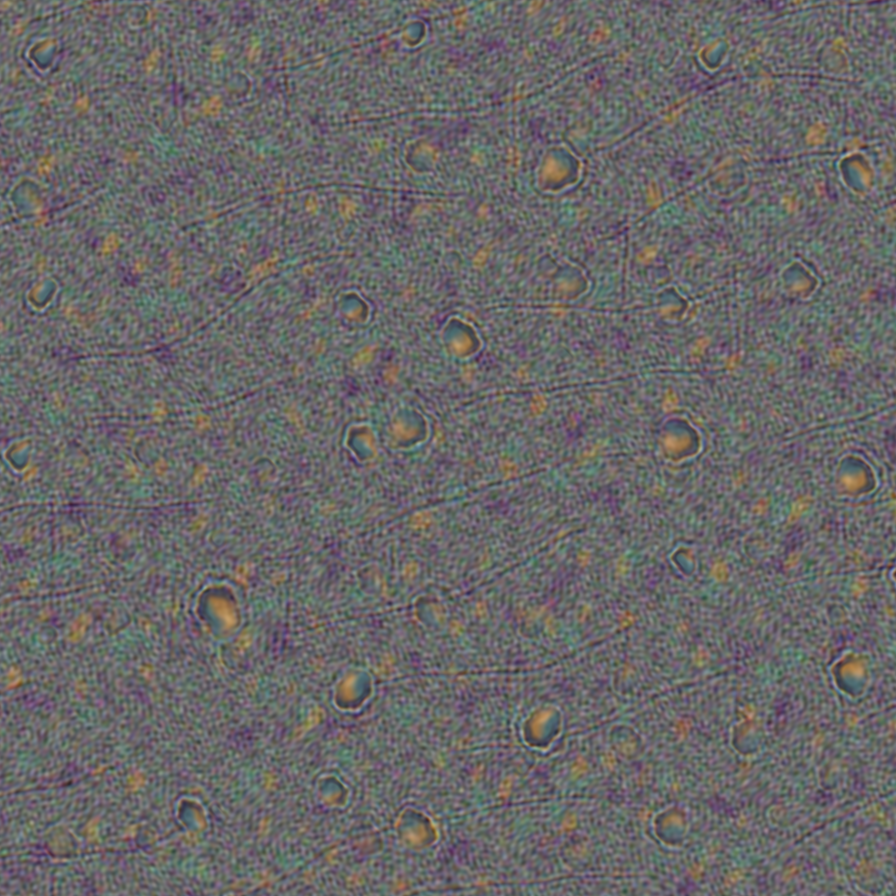
A WebGL 1 fragment shader for this texture:

```glsl
precision highp float;
uniform vec2 u_resolution;

#define GRAIN_FREQ 100.0
#define GRAIN_CONTRAST 0.038
#define BLOB_FREQ 19.0
#define EYE_CELLS 7.0
#define EYE_RADIUS 0.026
#define RING_SPACING 0.0105
#define RING_CONTRAST 0.10
#define STROKE_CONTRAST 0.075
#define STROKE_SLOPE 0.24
#define BASE vec3(0.412, 0.411, 0.414)
#define TAU 6.28318

float hash(vec2 p) {
  return fract(sin(dot(p, vec2(127.1, 311.7))) * 4375.85);
}

// Band-limited speckle from plane waves in many directions, deviation near 1
float speckle(vec2 p, float freq, float seed) {
  float sum = 0.0;
  for (int i = 0; i < 10; i++) {
    float k = float(i);
    float angle = k * 2.4 + seed;
    float scale = 0.5 + hash(vec2(k, seed));
    float phase = TAU * hash(vec2(seed, k + 20.0));
    sum += sin(TAU * freq * scale * dot(p, vec2(cos(angle), sin(angle))) + phase);
  }
  return sum / 2.24;
}

// Broken wavy strokes along x: a dark core with fringed echoes
vec3 strokes(vec2 p, float bands, float wave, float gap, float seed) {
  float id = floor(p.y * bands);
  float h = hash(vec2(id, seed));
  float h2 = hash(vec2(seed, id + 9.0));
  float bend = sin(p.x * (7.0 + 9.0 * h) + TAU * h2)
             + 0.5 * sin(p.x * 27.0 + TAU * h) + 0.15 * sin(p.x * 71.0);
  float d = (fract(p.y * bands) - 0.5 - 0.16 * (h - 0.5)) / bands - wave * bend;
  float mask = smoothstep(gap, gap + 1.0,
    sin(p.x * (9.0 + 5.0 * h2) + TAU * h) + 0.5 * sin(p.x * 31.0 + 9.0 * h2));
  vec3 fringe = vec3(d) + vec3(0.0012, 0.0, -0.0012);
  float envelope = exp(-abs(d) / 0.012) * smoothstep(0.5, 0.4, abs(fract(p.y * bands) - 0.5));
  return (-cos(fringe * TAU / RING_SPACING) - vec3(0.0, 0.2, 0.05)) * envelope * mask;
}

// Eyes: two-toned core, dark crescent and a wide set of fading rings
vec3 addEyes(vec3 color, vec2 p, float cells, float maxRadius, float gain, float seed) {
  vec2 cell = floor(p * cells);
  for (int j = -1; j <= 1; j++) {
    for (int i = -1; i <= 1; i++) {
      vec2 id = cell + vec2(float(i), float(j));
      float h = hash(id + seed);
      float size = hash(id + seed + 14.3);
      float strength = gain * smoothstep(0.1, 0.8, hash(id + seed + 38.7));
      vec2 jitter = vec2(hash(id + seed + 2.1), hash(id + seed + 26.9)) - 0.5;
      vec2 q = p - (id + 0.5 + 0.7 * jitter) / cells;
      q += 0.0022 * sin(q.yx * 130.0 + TAU * h) + 0.0012 * sin(q.yx * 310.0 + 9.0 * size);
      q.y *= 0.78 + 0.25 * h;

      float radius = maxRadius * mix(0.5, 1.0, size);
      float r = length(q);
      float t = r / radius;
      float angle = TAU * h;
      vec2 axis = vec2(cos(angle), sin(angle));
      float side = dot(q, axis) / radius;
      float across = dot(q, vec2(-axis.y, axis.x)) / radius;

      vec3 fringe = vec3(r - radius) + vec3(0.001, 0.0, -0.0015);
      float envelope = smoothstep(0.4, 0.9, t) * exp(-max(t - 1.0, 0.0) / 0.6)
                     * (0.75 + 0.4 * across / max(t, 0.1));
      color += RING_CONTRAST * (0.25 * gain + strength) * envelope
             * cos(fringe * TAU / RING_SPACING);

      float split = side + 0.5 * across * across + 0.6 * (size - 0.5);
      vec3 core = mix(vec3(0.27, 0.42, 0.45), vec3(0.68, 0.48, 0.24),
                      smoothstep(-0.2, 0.45, split));
      float crescent = smoothstep(0.35, 0.65, t) * smoothstep(-0.5, 0.4, across);
      core = mix(core, vec3(0.15, 0.15, 0.23), 0.85 * crescent);
      vec2 glint = vec2(side - 0.1, across + 0.4);
      core += 0.16 * exp(-dot(glint, glint) * 12.0);
      color = mix(color, core, 0.8 * strength * smoothstep(1.0, 0.5, t));
    }
  }
  return color;
}

void main() {
  vec2 p = gl_FragCoord.xy / u_resolution.y;
  vec2 warped = p + 0.005 * sin(p.yx * 23.0 + vec2(0.0, 2.0))
              + 0.002 * sin(p.yx * 67.0 + p * 31.0);

  // Fine ripples drifting between two patterns, with their colour casts
  float drift = 1.4 * speckle(p, 6.0, 8.3);
  float grain = cos(drift) * speckle(warped, GRAIN_FREQ, 1.7)
              + sin(drift) * speckle(warped, GRAIN_FREQ, 9.2);
  vec3 color = BASE + GRAIN_CONTRAST * grain;
  color += 0.016 * speckle(warped, 38.0, 3.6);
  color += vec3(-0.014, 0.019, -0.015) * speckle(warped, 58.0, 4.1);
  color += vec3(0.015, 0.0, -0.016) * speckle(warped, 76.0, 6.6);

  // Soft orange, violet and teal blotches
  float warm = speckle(warped, BLOB_FREQ, 2.9);
  float cool = speckle(warped, BLOB_FREQ, 5.3);
  color += vec3(0.15, 0.055, -0.08) * smoothstep(0.8, 2.7, warm);
  color += vec3(-0.03, -0.10, 0.0) * smoothstep(0.5, 2.6, cool);
  color += vec3(-0.04, 0.06, 0.025) * smoothstep(0.5, 2.6, -cool);

  // Long slanted strokes and shorter upright ones
  vec2 slanted = vec2(p.x, p.y - STROKE_SLOPE * p.x + 0.018 * sin(p.x * 9.0 + p.y * 11.0));
  color += STROKE_CONTRAST * strokes(slanted, 11.0, 0.009, -0.8, 3.0);
  color += 0.8 * STROKE_CONTRAST * strokes(p.yx, 8.0, 0.004, 0.2, 7.0);

  // Faint small eyes below the bold ones
  color = addEyes(color, p, 9.0, 0.8 * EYE_RADIUS, 0.4, 53.0);
  color = addEyes(color, p, EYE_CELLS, EYE_RADIUS, 1.0, 3.0);
  gl_FragColor = vec4(clamp(color, 0.0, 1.0), 1.0);
}
```
